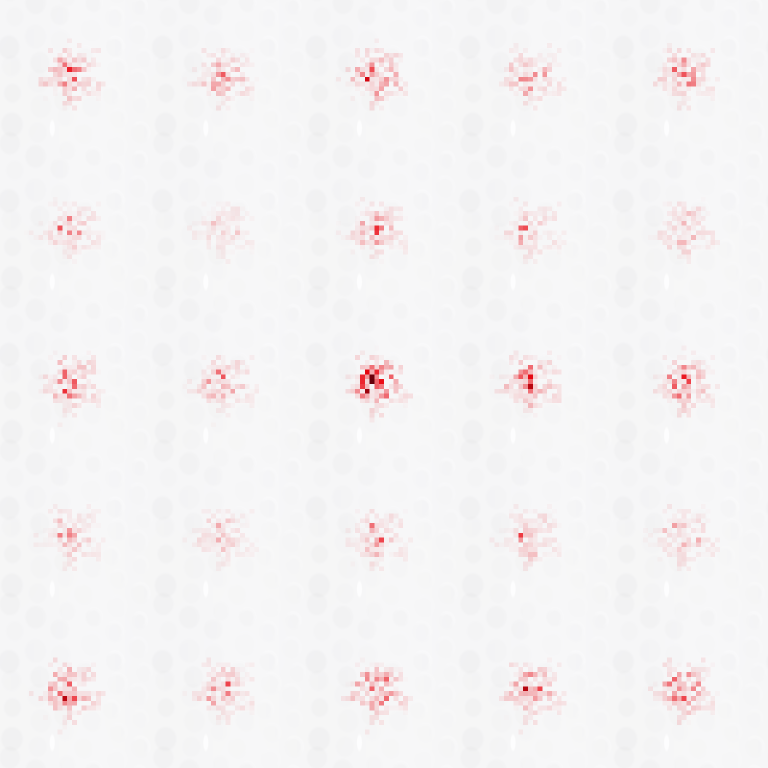
This pattern is drawn by a three.js fragment shader. Its source:

```glsl
varying vec2 vUv;

const float CELLS = 5.0;             // repeats across and down
const float BLOCKS = 32.0;           // square blocks per repeat
const vec2 BURST_CENTER = vec2(14.7, 16.2);
const vec2 CORE_SHIFT = vec2(-0.6, 0.1);
const float BURST_INNER = 2.5;       // radii in blocks
const float BURST_OUTER = 9.6;
const float FILL = 0.74;
const float HALO = 0.25;
const float CORE = 1.25;
const float STRENGTH_EVEN = 0.76;
const float STRENGTH_ODD = 0.5;
const float BUBBLES = 6.0;           // bubbles across one repeat
const float BUBBLE_RADIUS = 0.42;
const vec2 GLINT_CENTER = vec2(0.34, 0.165);
const vec2 GLINT_SIZE = vec2(0.019, 0.06);
const vec3 PAPER = vec3(0.966, 0.966, 0.968);
const vec3 RED = vec3(0.92, 0.03, 0.07);
const vec3 DARK_RED = vec3(0.40, 0.0, 0.04);

float hash(vec2 p, float seed) {
  vec3 q = fract(vec3(p.xyx + seed * 7.31) * vec3(0.1031, 0.1030, 0.0973));
  q += dot(q, q.yzx + 33.33);
  return fract((q.x + q.y) * q.z);
}

// Overall intensity of one burst
float burstStrength(vec2 cell) {
  float strength = mix(STRENGTH_EVEN, STRENGTH_ODD, mod(cell.y, 2.0));
  strength *= 0.85 + 0.3 * hash(cell, 3.0);
  strength *= cell.x == 1.0 ? 0.75 : 1.0;
  strength += 0.65 * (1.0 - step(0.5, distance(cell, vec2(2.0))));
  strength += 0.25 * (1.0 - step(0.5, length(cell)));
  return strength;
}

// Blocky scatter: a shared ragged outline with values that differ per cell
float burst(vec2 uv) {
  vec2 grid = fract(uv) * CELLS;
  vec2 cell = floor(grid);
  vec2 block = floor(fract(grid) * BLOCKS);
  vec2 offset = block + 0.5 - BURST_CENTER;
  float angle = atan(offset.y, offset.x);
  float radius = length(offset) * (1.0 + 0.13 * cos(5.0 * angle - 1.0));
  float coreRadius = length(offset - CORE_SHIFT);

  vec2 id = block + cell * BLOCKS;
  float presence = mix(hash(block, 11.0), hash(id, 5.0), 0.3);
  float limit = FILL * (1.0 - smoothstep(BURST_INNER, BURST_OUTER, radius));
  float value = hash(id, 17.0);
  float strength = burstStrength(cell);
  float halo = HALO * min(strength, 0.85) * (0.15 + 0.85 * value)
             * exp(-radius * radius / 42.0);
  float core = CORE * strength * pow(value, 4.5 / strength)
             * exp(-coreRadius * coreRadius / 8.0);
  return step(presence, limit) * (halo + core);
}

// Faint dark discs on the left, pale rings toward the right
float bubbles(vec2 p) {
  vec2 q = p * BUBBLES;
  vec2 base = floor(q);
  float shade = 0.0;
  for (int y = -1; y <= 1; y++) {
    for (int x = -1; x <= 1; x++) {
      vec2 slot = base + vec2(float(x), float(y));
      vec2 id = mod(slot, BUBBLES);
      vec2 jitter = vec2(hash(id, 23.0), hash(id, 29.0)) - 0.5;
      float stagger = 0.5 * mod(id.x, 2.0) - 0.25;
      vec2 d = q - slot - 0.5 - 0.4 * jitter - vec2(0.0, stagger);
      float size = BUBBLE_RADIUS * (0.75 + 0.3 * hash(id, 31.0));
      float dist = length(d * vec2(1.0, 0.9)) - size;
      float disc = 1.0 - smoothstep(-0.07, 0.05, dist);
      float rim = 1.0 - smoothstep(0.02, 0.1, abs(dist + 0.05));
      float right = smoothstep(0.0, BUBBLES - 1.0, id.x);
      float weight = 0.35 + 0.65 * hash(id, 37.0);
      shade += weight * (mix(-0.018, -0.008, right) * disc
             + 0.016 * right * rim * smoothstep(-0.2, 0.3, d.x + d.y));
    }
  }
  return shade;
}

vec3 background(vec2 uv) {
  vec2 p = fract(uv * CELLS);
  float glint = 1.0 - smoothstep(0.6, 1.1, length((p - GLINT_CENTER) / GLINT_SIZE));
  float tone = -0.003 * cos(6.2831853 * (p.x - 0.1));
  float blue = 0.003 * (0.5 + 0.5 * cos(6.2831853 * (p.y - 0.8)));
  return PAPER + bubbles(p) + tone + 0.028 * glint + vec3(0.0, 0.0, blue);
}

vec3 tint(vec3 paper, float amount) {
  vec3 color = mix(paper, RED, clamp(amount / 0.75, 0.0, 1.0));
  return mix(color, DARK_RED, smoothstep(0.75, 1.2, amount));
}

void main() {
  vec3 paper = background(vUv);
  vec2 across = dFdx(vUv);
  vec2 up = dFdy(vUv);

  // Average four samples to smooth the block edges
  vec3 color = vec3(0.0);
  for (int j = 0; j < 2; j++) {
    for (int i = 0; i < 2; i++) {
      vec2 s = vec2(float(i), float(j)) * 0.5 - 0.25;
      color += 0.25 * tint(paper, burst(vUv + across * s.x + up * s.y));
    }
  }
  gl_FragColor = vec4(color, 1.0);
}
```
